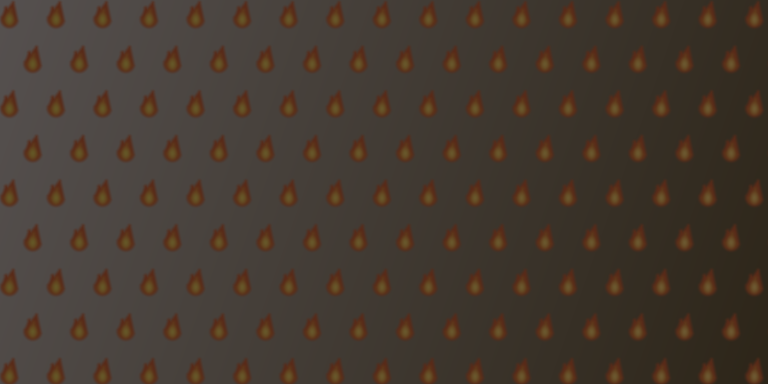
Write a Shadertoy shader that draws this pattern.

```glsl
// Lengths are in canvas heights
const vec2 SPACING = vec2(0.12125, 0.1162);
const vec2 FIRST_FLAME = vec2(0.0247, 0.0325);
const float FLAME_HALF_HEIGHT = 0.0356;

// Lengths are in flame half-heights
const float EDGE_SOFTNESS = 0.20;
const float GLOW_SOFTNESS = 0.26;

const vec2 SHADE_DIRECTION = vec2(0.425, -0.15);
const vec3 SMOKE_LIGHT = vec3(0.335, 0.315, 0.310);
const vec3 SMOKE_DARK = vec3(0.175, 0.145, 0.095);
const vec3 FLAME_RED = vec3(0.345, 0.165, 0.095);
const vec3 FLAME_ORANGE = vec3(0.375, 0.235, 0.105);
const vec3 CORE_OLIVE = vec3(0.385, 0.335, 0.140);
const vec3 CORE_TAN = vec3(0.430, 0.345, 0.195);

// Capsule whose radius tapers from base to tip
float taperedCapsule(vec2 p, vec2 base, vec2 tip, float baseRadius, float tipRadius) {
    vec2 axis = tip - base;
    float h = clamp(dot(p - base, axis) / dot(axis, axis), 0.0, 1.0);
    return length(p - base - h * axis) - mix(baseRadius, tipRadius, h);
}

float smoothUnion(float a, float b, float k) {
    float h = max(k - abs(a - b), 0.0) / k;
    return min(a, b) - 0.25 * h * h * k;
}

float coverage(float dist, float softness) {
    return 1.0 - smoothstep(-softness, softness, dist);
}

// Round body with a tall right tongue and a short left one
float flameOutline(vec2 p) {
    float tall = taperedCapsule(p, vec2(0.0, -0.32), vec2(0.27, 0.86), 0.64, 0.08);
    float shortTongue = taperedCapsule(p, vec2(-0.06, -0.25), vec2(-0.24, 0.45), 0.56, 0.12);
    return smoothUnion(tall, shortTongue, 0.08);
}

// Offset of a point from the nearest flame in the staggered rows
vec2 flameLocal(vec2 p) {
    vec2 cell = (p - FIRST_FLAME) / SPACING;
    float row = floor(cell.y + 0.5);
    cell.x -= 0.5 * mod(row, 2.0);
    vec2 offset = vec2(fract(cell.x + 0.5) - 0.5, cell.y - row);
    return offset * SPACING / FLAME_HALF_HEIGHT;
}

void mainImage(out vec4 fragColor, in vec2 fragCoord) {
    vec2 p = fragCoord / iResolution.y;
    float pixel = 1.0 / (iResolution.y * FLAME_HALF_HEIGHT);
    float edge = max(EDGE_SOFTNESS, pixel);
    float glow = max(GLOW_SOFTNESS, pixel);

    // Diagonal smoke gradient
    float shade = clamp(dot(p - vec2(0.0, 1.0), SHADE_DIRECTION), 0.0, 1.0);
    vec3 color = mix(SMOKE_LIGHT, SMOKE_DARK, shade);

    // Flame layers, from the red outline to the warm core
    vec2 q = flameLocal(p);
    float inner = taperedCapsule(q, vec2(-0.01, -0.38), vec2(0.07, 0.28), 0.42, 0.08);
    float core = length((q - vec2(0.0, -0.36)) / vec2(0.82, 1.2)) - 0.26;
    vec3 coreColor = mix(CORE_OLIVE, CORE_TAN, shade);

    color = mix(color, FLAME_RED, coverage(flameOutline(q), edge));
    color = mix(color, FLAME_ORANGE, coverage(inner, glow));
    color = mix(color, coreColor, coverage(core, glow));

    fragColor = vec4(color, 1.0);
}
```
